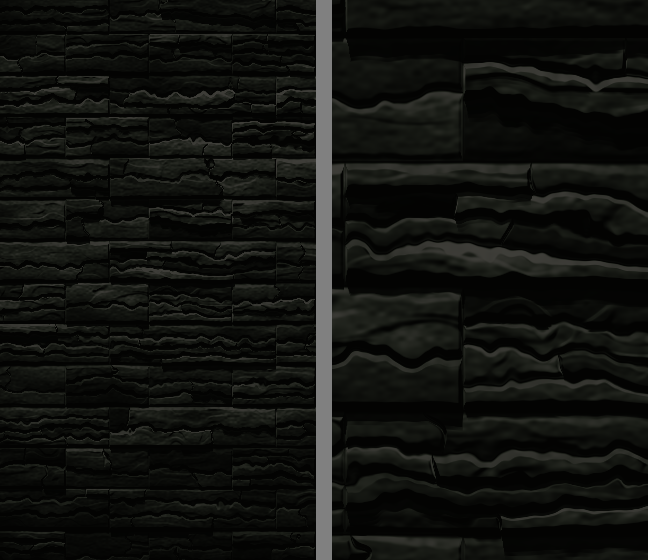
Left, the full canvas; right, a detail of the centre.
A Shadertoy shader for this texture:

```glsl
// Dark stacked-stone cladding: staggered panels, each cut into ragged ledges
// and then into rough stones. A height field is built from those cuts and
// terraced noise, lit from above with a short shadow march and a pool of light.

// All lengths are in canvas widths, with y measured down from the top.
const float ROW_HEIGHT = 0.131;
const float ROW_START = 0.1065;
const float PANEL_WIDTH = 0.2635;
const float EVEN_SHIFT = 0.208;
const float ODD_SHIFT = 0.347;
const float EDGE_WIDTH = 0.009;     // rounding of the stone edges
const float JOINT_WIDTH = 0.0026;   // dark seam half width
const float SIDE_SHARPNESS = 2.6;   // upright seams are this much finer
const float RELIEF = 0.025;         // difference in stone protrusion
const float ROUGHNESS = 0.016;      // depth of the split-rock surface
const float SHADOW_STEP = 0.0045;
const float LIGHT_SLOPE = 0.6;      // height lost per unit of shadow length
const float EXPOSURE = 1.75;
const vec2 POOL_CENTRE = vec2(0.58, 0.64);
const vec2 POOL_FALLOFF = vec2(1.0, 1.15);
const vec3 SHADOW_COLOR = vec3(0.011, 0.012, 0.008);
const vec3 STONE_COLOR = vec3(0.200, 0.222, 0.178);
const vec3 DUST_COLOR = vec3(0.250, 0.248, 0.228);

float hash(vec2 p) {
    return fract(sin(dot(p, vec2(127.1, 311.7))) * 43758.5453);
}

float noise(vec2 p) {
    vec2 i = floor(p), f = fract(p);
    f = f * f * (3.0 - 2.0 * f);
    return mix(mix(hash(i), hash(i + vec2(1, 0)), f.x),
               mix(hash(i + vec2(0, 1)), hash(i + vec2(1, 1)), f.x), f.y);
}

// Returns height, joint distance, a random value per stone, place down the ledge.
vec4 stoneWall(vec2 p) {
    // Panels: single width on even rows, double on odd rows
    float y = (p.y - ROW_START) / ROW_HEIGHT;
    float row = floor(y);
    float odd = mod(row, 2.0);
    float span = 1.0 + odd;
    float x = (p.x - mix(EVEN_SHIFT, ODD_SHIFT, odd)) / PANEL_WIDTH;
    vec2 panel = vec2(floor(x / span), row);
    vec2 c = vec2(x - panel.x * span, y - row);

    // Ledges: ragged inside the panel, straight along its border
    float seed = hash(panel + 3.7);
    float wave = 0.24 * (noise(p * vec2(9.0, 5.0) + seed * 40.0) - 0.5)
               + 0.17 * (noise(p * vec2(36.0, 26.0)) - 0.5)
               + 0.06 * (noise(p * vec2(90.0, 50.0)) - 0.5);
    float v = c.y + wave * 4.0 * c.y * (1.0 - c.y);
    v = pow(clamp(v, 0.0, 1.0), mix(0.7, 1.45, hash(panel + 8.3)));
    float count = 2.0 + floor(seed * 3.0);
    float ledge = min(floor(v * count), count - 1.0);
    float t = v * count - ledge;
    float edgeY = min(t, 1.0 - t) / count * ROW_HEIGHT;

    // Stones: optional ragged cuts along each ledge
    float edgeX = min(c.x, span - c.x);
    float piece = 0.0;
    float ragged = c.x + 0.14 * (noise(p * 40.0) - 0.5);
    for (int i = 0; i < 2; i++) {
        vec2 id = panel + vec2(0.37 * float(i), 0.71 * ledge);
        float cut = hash(id + 5.1) < 0.6 ? float(i) + 0.2 + 0.6 * hash(id) : -9.0;
        edgeX = min(edgeX, abs(ragged - cut));
        piece += step(cut, ragged);
    }
    float joint = min(edgeY, edgeX * PANEL_WIDTH * SIDE_SHARPNESS);
    float stone = hash(panel * 1.3 + vec2(piece * 2.9, ledge * 4.7));

    // Surface: terraced strata, rough breaks and fine grain
    vec2 q = p + stone * 9.0;
    float strata = noise(q * vec2(10.0, 58.0) + 2.5 * noise(q * 18.0));
    strata = smoothstep(0.3, 0.7, strata);
    float breaks = noise(q * vec2(24.0, 44.0));
    float grain = noise(q * vec2(100.0, 150.0));
    float wear = mix(0.2, 1.0, fract(stone * 17.0));
    float surface = wear * (0.5 * strata + 0.5 * breaks) + 0.13 * grain;
    float profile = smoothstep(0.0, EDGE_WIDTH, joint);
    float h = profile * (0.003 + RELIEF * stone * stone + ROUGHNESS * surface);
    return vec4(h, joint, stone, t);
}

void mainImage(out vec4 fragColor, in vec2 fragCoord) {
    vec2 p = vec2(fragCoord.x, iResolution.y - fragCoord.y) / iResolution.x;
    vec4 wall = stoneWall(p);

    // Slope lighting from above
    const float e = 0.0025;
    float slopeX = (stoneWall(p + vec2(e, 0.0)).x - wall.x) / e;
    float slopeY = (stoneWall(p + vec2(0.0, e)).x - wall.x) / e;
    float diffuse = clamp(0.45 + 0.42 * slopeY + 0.08 * slopeX, 0.0, 1.0);

    // Shadow cast by ledges higher up
    float blocked = 0.0;
    for (int i = 1; i <= 7; i++) {
        float reach = float(i) * SHADOW_STEP;
        float above = stoneWall(p - vec2(0.1 * reach, reach)).x;
        blocked = max(blocked, above - wall.x - reach * LIGHT_SLOPE);
    }
    float shadow = smoothstep(0.0, 0.007, blocked);

    // Stone tone: protruding stones catch more light, faces darken downwards
    float albedo = mix(0.3, 1.35, fract(wall.z * 7.3)) * mix(0.7, 1.2, wall.z);
    albedo *= mix(1.3, 0.55, smoothstep(0.15, 1.0, wall.w));
    albedo *= 0.45 + 1.1 * noise(p * vec2(8.0, 22.0));
    albedo *= 0.75 + 0.5 * noise(p * vec2(130.0, 170.0));

    // Seams and the pool of light
    float seam = smoothstep(0.0, JOINT_WIDTH, wall.y);
    vec2 away = p - POOL_CENTRE;
    float pool = exp(-dot(away * away, POOL_FALLOFF));
    float tone = pow(diffuse, 1.3) * albedo * pool * seam * (1.0 - 0.95 * shadow);
    tone = 1.0 - exp(-EXPOSURE * tone);

    vec3 lit = mix(STONE_COLOR, DUST_COLOR, smoothstep(0.4, 0.95, tone));
    fragColor = vec4(mix(SHADOW_COLOR, lit, tone), 1.0);
}
```
